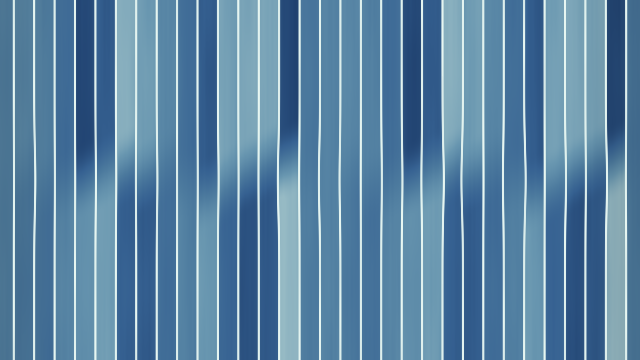
Give the GLSL for this background, as a Shadertoy shader.

```glsl
const float PITCH = 0.0319;       // strip width, in canvas widths
const float FIRST_LINE = 0.0215;  // position of the first divider
const float LINE_HALF = 0.052;    // half divider width, in strips
const int PERIOD = 16;            // strips before the tones repeat

const vec3 NAVY = vec3(0.12, 0.25, 0.43);
const vec3 BLUE = vec3(0.21, 0.38, 0.57);
const vec3 STEEL = vec3(0.30, 0.48, 0.62);
const vec3 SKY = vec3(0.41, 0.59, 0.69);
const vec3 MIST = vec3(0.59, 0.73, 0.77);
const vec3 IVORY = vec3(0.91, 0.97, 0.95);

// Brightness of each strip: x at the top, y at the bottom
const vec2 TONES[PERIOD] = vec2[PERIOD](
    vec2(0.60, 0.46), vec2(0.55, 0.42), vec2(0.36, 0.58), vec2(0.06, 0.68),
    vec2(0.20, 0.78), vec2(0.90, 0.24), vec2(0.78, 0.20), vec2(0.60, 0.36),
    vec2(0.38, 0.54), vec2(0.20, 0.74), vec2(0.80, 0.28), vec2(0.85, 0.12),
    vec2(0.84, 0.18), vec2(0.06, 0.98), vec2(0.46, 0.50), vec2(0.56, 0.56));

float hash(vec2 p) {
    vec3 q = fract(vec3(p.xyx) * 0.1031);
    q += dot(q, q.yzx + 33.33);
    return fract((q.x + q.y) * q.z);
}

float valueNoise(vec2 p) {
    vec2 cell = floor(p);
    vec2 f = fract(p);
    f = f * f * (3.0 - 2.0 * f);
    float low = mix(hash(cell), hash(cell + vec2(1.0, 0.0)), f.x);
    float high = mix(hash(cell + vec2(0.0, 1.0)), hash(cell + 1.0), f.x);
    return mix(low, high, f.y);
}

vec3 palette(float tone) {
    float t = clamp(tone, 0.0, 1.0) * 4.0;
    vec3 color = mix(NAVY, BLUE, clamp(t, 0.0, 1.0));
    color = mix(color, STEEL, clamp(t - 1.0, 0.0, 1.0));
    color = mix(color, SKY, clamp(t - 2.0, 0.0, 1.0));
    return mix(color, MIST, clamp(t - 3.0, 0.0, 1.0));
}

// Small sideways bend of a divider, strongest near mid height
float dividerBend(float index, float y) {
    float d = (y - 0.5) / 0.12;
    return (hash(vec2(index, 7.0)) - 0.5) * 0.16 * exp(-d * d);
}

// Top tone melts into the bottom tone at a height that varies per strip
float stripTone(float index, float across, float y) {
    int slot = int(mod(index, float(PERIOD)));
    float middle = 0.51 + 0.10 * (hash(vec2(float(slot), 3.0)) - 0.5);
    middle += 0.04 * (across - 0.5);
    float rise = smoothstep(middle - 0.11, middle + 0.11, y);
    return mix(TONES[slot].y, TONES[slot].x, rise);
}

void mainImage(out vec4 fragColor, in vec2 fragCoord) {
    vec2 uv = fragCoord / iResolution.xy;
    float s = (uv.x - FIRST_LINE) / PITCH;
    float pixel = 1.0 / (iResolution.x * PITCH);

    // Nearest divider, then the strip on this side of it
    float nearest = floor(s + 0.5);
    float offset = s - nearest - dividerBend(nearest, uv.y);
    float index = offset < 0.0 ? nearest - 1.0 : nearest;
    float across = clamp(s - index, 0.0, 1.0);

    // Strip tone with sideways shading and faint mottling
    float tone = stripTone(index, across, uv.y);
    tone += (across - 0.5) * 0.16 * (hash(vec2(index, 11.0)) - 0.65);
    tone += 0.05 * (valueNoise(vec2(s * 2.0, uv.y * 5.0) + 40.0) - 0.5);
    tone += 0.03 * (valueNoise(vec2(s * 9.0, uv.y * 2.0) + 80.0) - 0.5);
    vec3 color = palette(tone);

    // Soft darkening at the canvas sides
    float side = abs(uv.x - 0.5) * 2.0;
    color *= 1.0 - 0.10 * smoothstep(0.75, 1.0, side);

    // Bright divider with a thin halo
    float d = abs(offset);
    color = mix(color, SKY, 0.22 * exp(-d * 14.0));
    float line = 1.0 - smoothstep(LINE_HALF - 0.5 * pixel, LINE_HALF + 0.5 * pixel, d);
    float strength = 0.90 + 0.10 * valueNoise(vec2(nearest * 3.0, uv.y * 8.0));
    color = mix(color, IVORY, line * strength);

    fragColor = vec4(color, 1.0);
}
```
